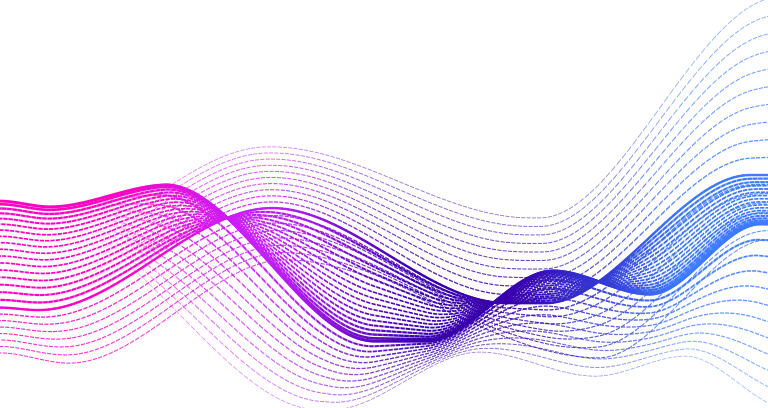
Give the GLSL for this background, as a WebGL 2 fragment shader.

```glsl
#version 300 es
precision highp float;
// Flowing ribbons of dashed lines on white, magenta to violet to blue.
// Five wavy edge curves are sums of smooth steps; each ribbon blends
// between two of them and draws its lines with box-filtered coverage.
uniform vec2 u_resolution;
out vec4 fragColor;

const int CREST = 0, TROUGH = 1, UPPER = 2, LOWER = 3, FLOOR = 4;

// Eased climb (or drop) of the given height between two positions
float climb(float x, float from, float to, float height) {
    return height * smoothstep(from, to, x);
}

// Height of an edge curve, in fractions of the canvas
float edge(int kind, float x) {
    if (kind == CREST)
        return 0.507 + climb(x, 0.0, 0.065, -0.014) + climb(x, 0.065, 0.22, 0.054)
            + climb(x, 0.215, 0.488, -0.383) + climb(x, 0.555, 0.72, 0.172)
            + climb(x, 0.72, 0.846, -0.057) + climb(x, 0.846, 0.99, 0.172);
    if (kind == TROUGH)
        return 0.246 + climb(x, 0.0, 0.05, -0.006) + climb(x, 0.05, 0.354, 0.25)
            + climb(x, 0.354, 0.66, -0.233) + climb(x, 0.71, 0.977, 0.314);
    if (kind == UPPER)
        return 0.363 + climb(x, 0.026, 0.349, 0.277) + climb(x, 0.354, 0.69, -0.174)
            + climb(x, 0.703, 1.016, 0.541);
    if (kind == LOWER)
        return 0.135 + climb(x, 0.0, 0.09, -0.025) + climb(x, 0.09, 0.371, 0.253)
            + climb(x, 0.371, 0.78, -0.24) + climb(x, 0.78, 1.0, 0.289);
    return 0.461 + climb(x, 0.052, 0.417, -0.466) + climb(x, 0.43, 0.625, 0.142)
        + climb(x, 0.625, 0.775, -0.059) + climb(x, 0.775, 0.892, 0.049)
        + climb(x, 0.892, 1.03, -0.13);
}

// Share of a pixel covered by a stroke at signed distance d
float stroke(float d, float halfWidth, float pixel) {
    return clamp((d + halfWidth) / pixel + 0.5, 0.0, 1.0)
         - clamp((d - halfWidth) / pixel + 0.5, 0.0, 1.0);
}

// Part of the paper left bare by a ribbon of lines between two edges.
// widths: half width at the first edge, the middle and the last edge
float bare(vec2 uv, int first, int last, int count, float bunching, vec3 widths, vec2 opacity) {
    float aspect = u_resolution.x / u_resolution.y;
    float pixel = 1.0 / u_resolution.y;
    float reach = 0.002;
    vec2 height = vec2(edge(first, uv.x), edge(last, uv.x));
    vec2 ahead = vec2(edge(first, uv.x + reach), edge(last, uv.x + reach));
    vec2 slope = (ahead - height) / (reach * aspect);
    float paper = 1.0;
    for (int i = 0; i <= count; i++) {
        float t = float(i) / float(count);
        float s = pow(t, bunching);
        float steep = mix(slope.x, slope.y, s);
        float d = (uv.y - mix(height.x, height.y, s)) * inversesqrt(1.0 + steep * steep);
        float side = 2.0 * t - 1.0;
        float halfWidth = mix(widths.y, side < 0.0 ? widths.x : widths.z, side * side);
        // Dashes, with a shifted phase on every line
        float phase = abs(fract(uv.x * 145.0 + float(i) * 0.37) - 0.5);
        float soft = 145.0 / u_resolution.x;
        float gap = 1.0 - smoothstep(0.38 - 0.5 * soft, 0.38 + 0.5 * soft, phase);
        float dash = mix(gap, 1.0, smoothstep(0.0015, 0.0036, halfWidth));
        paper *= 1.0 - stroke(d, halfWidth, pixel) * dash * mix(opacity.x, opacity.y, t);
    }
    return paper;
}

// Ink colour from left to right
vec3 inkColour(float x) {
    vec3 ink = mix(vec3(1.0, 0.0, 0.76), vec3(0.78, 0.12, 0.98), smoothstep(0.12, 0.34, x));
    ink = mix(ink, vec3(0.22, 0.0, 0.68), smoothstep(0.32, 0.57, x));
    ink = mix(ink, vec3(0.2, 0.2, 0.82), smoothstep(0.66, 0.78, x));
    return mix(ink, vec3(0.24, 0.48, 1.0), smoothstep(0.76, 0.9, x));
}

void main() {
    vec2 uv = gl_FragCoord.xy / u_resolution;
    float fade = smoothstep(0.08, 0.26, uv.x);

    // Bold central ribbon, then the finer veils around it
    float paper = bare(uv, CREST, TROUGH, 17, 1.25, vec3(0.0036, 0.002, 0.003), vec2(1.0));
    paper *= bare(uv, TROUGH, UPPER, 10, 1.0, vec3(0.0018, 0.0013, 0.001), vec2(0.9, 0.6) * fade);
    paper *= bare(uv, TROUGH, LOWER, 7, 1.0, vec3(0.002, 0.0014, 0.0013), vec2(0.9, 0.8));
    paper *= bare(uv, CREST, FLOOR, 11, 1.0, vec3(0.003, 0.0016, 0.0009), vec2(1.0, 0.55) * fade);

    fragColor = vec4(mix(inkColour(uv.x), vec3(1.0), paper), 1.0);
}
```
